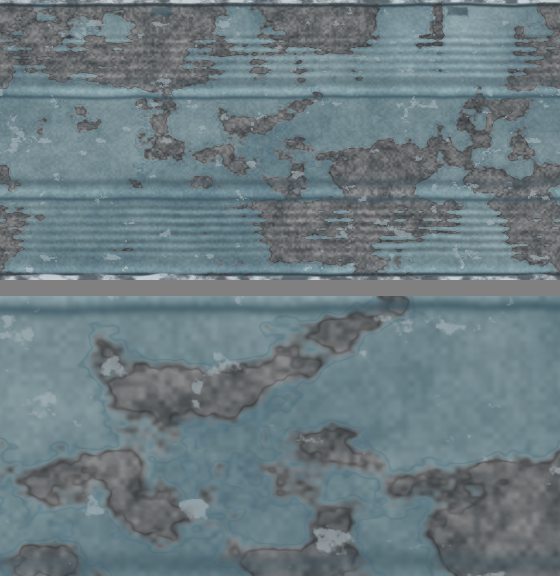
Top, the full canvas; bottom, a detail of the centre.
Write a WebGL 2 fragment shader that draws this texture.

```glsl
#version 300 es
precision highp float;

uniform vec2 u_resolution;
out vec4 fragColor;

float hash(vec2 c) {
    return fract(sin(dot(c, vec2(127.1, 311.7))) * 43758.5453);
}

// Value noise of frequency f; wraps across the width of 2 units
float noise(vec2 p, vec2 f) {
    p *= f;
    vec2 i = floor(p), t = p - i;
    t = t * t * (3.0 - 2.0 * t);
    float x0 = mod(i.x, 2.0 * f.x), x1 = mod(i.x + 1.0, 2.0 * f.x);
    return mix(mix(hash(vec2(x0, i.y)), hash(vec2(x1, i.y)), t.x),
               mix(hash(vec2(x0, i.y + 1.0)), hash(vec2(x1, i.y + 1.0)), t.x), t.y);
}

float fbm(vec2 p, vec2 f) {
    float sum = 0.0, amp = 0.5;
    for (int i = 0; i < 5; i++) {
        sum += amp * noise(p, f);
        p.y += 3.17;
        f *= 2.0;
        amp *= 0.54;
    }
    return sum;
}

float band(float y, float center, float width) {
    float d = (y - center) / width;
    return exp(-d * d);
}

// Soft rectangular region, wrapped across the width
float region(vec2 p, vec2 center, vec2 radius) {
    vec2 d = p - center;
    d.x = mod(d.x + 1.0, 2.0) - 1.0;
    d /= radius;
    d *= d;
    return exp(-dot(d, d));
}

void main() {
    vec2 p = gl_FragCoord.xy / u_resolution.y;
    p.x *= 2.0 * u_resolution.y / u_resolution.x;
    float wobble = 0.012 * (fbm(p, vec2(6.0, 3.0)) - 0.5);
    float y = p.y + wobble;
    float grain = noise(p, vec2(128.0));
    float grit = fbm(p + vec2(0.0, 7.0), vec2(24.0, 30.0));
    float cloud = fbm(p + vec2(0.0, 13.0), vec2(3.0, 4.0));

    // Pressed ribs above and below the flat panel
    float upperRibs = smoothstep(0.70, 0.73, y) * smoothstep(0.90, 0.85, y);
    float lowerRibs = smoothstep(0.07, 0.10, y) * smoothstep(0.28, 0.25, y);
    float ribs = (upperRibs + lowerRibs) * cos(6.2832 * y / 0.0305);
    ribs *= 0.35 + 0.9 * noise(p, vec2(3.0, 9.0));

    // Where the paint has survived
    float cover = fbm(p, vec2(7.0, 9.0)) - 0.035;
    cover += 0.27 * region(p, vec2(0.30, 0.49), vec2(0.47, 0.17));
    cover += 0.23 * region(p, vec2(0.45, 0.16), vec2(0.40, 0.16));
    cover += 0.10 * region(p, vec2(1.02, 0.52), vec2(0.25, 0.14));
    cover += 0.10 * region(p, vec2(1.76, 0.15), vec2(0.20, 0.16));
    cover += 0.07 * region(p, vec2(1.60, 0.70), vec2(0.32, 0.30));
    cover -= 0.07 * region(p, vec2(0.75, 0.83), vec2(0.55, 0.13));
    cover += 0.15 * band(y, 0.668, 0.022) + 0.14 * band(y, 0.305, 0.025);
    cover += 0.18 * band(y, 0.035, 0.025) + 0.07 * ribs;
    float drips = noise(p, vec2(28.0, 4.0)) - 0.5;
    cover += 0.16 * drips * region(p, vec2(1.58, 0.65), vec2(0.38, 0.36));
    cover += 0.15 * drips * region(p, vec2(0.42, 0.92), vec2(0.28, 0.08));
    cover += 0.13 * region(p, vec2(1.61, 0.70), vec2(0.025, 0.30));
    float painted = smoothstep(0.49, 0.545, cover);

    // Bare crust and weathered paint
    vec3 bare = mix(vec3(0.29, 0.30, 0.31), vec3(0.52, 0.51, 0.51),
                    clamp(0.52 + 1.3 * (grit - 0.5) + 0.45 * (grain - 0.5), 0.0, 1.0));
    bare *= 1.0 - 0.17 * region(p, vec2(1.50, 0.72), vec2(0.22, 0.26));
    vec3 paint = mix(vec3(0.35, 0.45, 0.49), vec3(0.50, 0.585, 0.605),
                     clamp(0.58 + 1.5 * (cloud - 0.5) + 0.6 * (grit - 0.5), 0.0, 1.0));
    paint += 0.07 * region(p, vec2(1.56, 0.84), vec2(0.24, 0.13));
    vec3 color = mix(bare, paint, 0.12 + 0.85 * painted);
    color = mix(color, vec3(0.30, 0.43, 0.49), 0.40 * band(cover, 0.555, 0.012));
    color *= 1.0 - 0.20 * band(cover, 0.485, 0.014);
    color += 0.055 * (grain - 0.5);

    // Light on ribs and the two long ridges
    color *= 1.0 + 0.13 * ribs;
    float ridgeLight = band(y, 0.677, 0.012) + 0.8 * band(y, 0.314, 0.014);
    float ridgeShade = band(y, 0.653, 0.007) + band(y, 0.289, 0.008);
    float softShade = band(y, 0.349, 0.012) + 0.6 * band(y, 0.705, 0.012);
    color *= 1.0 + 0.17 * ridgeLight - 0.10 * softShade;
    color = mix(color, vec3(0.21, 0.32, 0.37), 0.62 * ridgeShade);
    color = mix(color, vec3(0.27, 0.38, 0.43), 0.35 * softShade);

    // Pale flecks and mineral stains
    float fleck = smoothstep(0.70, 0.78, fbm(p + vec2(0.0, 21.0), vec2(20.0, 24.0)));
    color = mix(color, vec3(0.64, 0.69, 0.71), 0.65 * fleck);

    // Dark clips under the top edge
    for (int i = 0; i < 2; i++) {
        vec2 d = abs(p - vec2(0.578 + 1.055 * float(i), 0.961)) - vec2(0.035, 0.014);
        float clip = smoothstep(0.008, -0.004, max(d.x, d.y) + 0.02 * (grit - 0.5));
        color = mix(color, mix(vec3(0.14, 0.22, 0.27), paint, grit * 0.7), 0.8 * clip);
    }

    // Worn rims with seams and crusted deposits
    color *= 1.0 + 0.16 * band(y, 0.036, 0.014);
    float seams = band(y, 0.981, 0.006) + band(y, 0.018, 0.006);
    color = mix(color, vec3(0.16, 0.22, 0.25), 0.75 * seams);
    float crust = 0.012 + 0.022 * noise(p, vec2(12.0, 2.0)) * region(p, vec2(0.35, 0.0), vec2(0.5, 0.2));
    float rim = smoothstep(crust + 0.004, crust - 0.004, p.y) + smoothstep(0.986, 0.993, y);
    vec3 deposit = mix(vec3(0.36, 0.40, 0.43), vec3(0.82, 0.85, 0.87), smoothstep(0.3, 0.7, grit));
    color = mix(color, deposit, 0.85 * clamp(rim, 0.0, 1.0));

    fragColor = vec4(clamp(color, 0.0, 1.0), 1.0);
}
```
